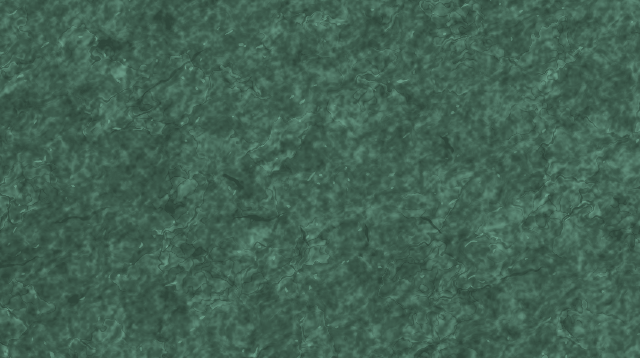
Give the GLSL for this texture, as a Shadertoy shader.

```glsl
#define DEEP vec3(0.175, 0.268, 0.222)
#define MID vec3(0.247, 0.375, 0.315)
#define PALE vec3(0.372, 0.552, 0.475)
#define GRAIN_DIRECTION 0.50
#define CLAST_SCALE 7.5
#define CLAST_SHARE 0.45
#define CLOUD_STRENGTH 0.60
#define MOTTLE_STRENGTH 1.05
#define GRAIN_STRENGTH 0.62
#define RELIEF_STRENGTH 1.15
#define SEAM_X 0.213
#define SEAM_STRENGTH 0.15

float hash(vec2 p) {
    return fract(sin(dot(p, vec2(127.1, 311.7))) * 43758.5453);
}

vec2 hash2(vec2 p) {
    return vec2(hash(p), hash(p + 37.3));
}

mat2 rotation(float a) {
    float c = cos(a), s = sin(a);
    return mat2(c, -s, s, c);
}

float noise(vec2 p) {
    vec2 i = floor(p), f = fract(p);
    f = f * f * (3.0 - 2.0 * f);
    return mix(mix(hash(i), hash(i + vec2(1, 0)), f.x),
               mix(hash(i + vec2(0, 1)), hash(i + vec2(1, 1)), f.x), f.y);
}

float fbm(vec2 p) {
    float sum = 0.0, amp = 0.5;
    for (int i = 0; i < 4; i++) {
        sum += amp * noise(p);
        p = rotation(0.6) * p * 2.03 + 11.7;
        amp *= 0.5;
    }
    return sum / 0.9375;
}

// Cell borders: x = distance to the border, y = random value of the cell
vec2 cells(vec2 p) {
    vec2 base = floor(p);
    float near = 9.0, second = 9.0, id = 0.0;
    for (int y = -1; y <= 1; y++)
    for (int x = -1; x <= 1; x++) {
        vec2 cell = base + vec2(x, y);
        float d = length(cell + hash2(cell) - p);
        if (d < near) {
            second = near;
            near = d;
            id = hash(cell + 71.9);
        } else {
            second = min(second, d);
        }
    }
    return vec2(second - near, id);
}

// Tapered short strokes scattered on a grid, sizes in grid cells
float strokes(vec2 p, float angle, float share, float len, float width) {
    vec2 base = floor(p);
    float mask = 0.0;
    for (int y = -1; y <= 1; y++)
    for (int x = -1; x <= 1; x++) {
        vec2 cell = base + vec2(x, y);
        float size = 0.4 + 0.6 * hash(cell + 5.1);
        float turn = angle + 0.8 * (hash(cell + 9.4) - 0.5);
        vec2 d = rotation(turn) * (p - cell - hash2(cell + 2.6));
        float along = clamp(1.0 - abs(d.x) / (len * size), 0.0, 1.0);
        float w = width * sqrt(along) + 0.0001;
        float line = 1.0 - smoothstep(0.3 * w, 1.3 * w, abs(d.y));
        float present = step(hash(cell + 17.8), share);
        mask = max(mask, present * line * smoothstep(0.0, 0.3, along));
    }
    return mask;
}

void mainImage(out vec4 fragColor, in vec2 fragCoord) {
    vec2 p = fragCoord / iResolution.y;
    vec2 uv = fragCoord / iResolution.xy;
    vec2 q = rotation(GRAIN_DIRECTION) * p * vec2(0.85, 1.15) + 3.0;
    vec2 warp = vec2(fbm(p * 16.0), fbm(p * 16.0 + 40.0)) - 0.5;
    vec2 jitter = vec2(noise(p * 60.0), noise(p * 60.0 + 25.0)) - 0.5;

    // Cloudy ground, mottling and fine grain
    float tone = CLOUD_STRENGTH * (fbm(q * 2.6) - 0.5);
    tone += MOTTLE_STRENGTH * (fbm(q * 24.0 + warp * 2.0) - 0.5);
    tone += GRAIN_STRENGTH * (noise(p * 118.0) - 0.5);
    tone += GRAIN_STRENGTH * (noise(rotation(0.9) * p * 72.0 + 8.0) - 0.5);

    // Worn relief, lit from the upper left
    vec2 r = q * 42.0 + warp * 3.0;
    tone += RELIEF_STRENGTH * (fbm(r) - fbm(r + vec2(-0.30, 0.45)));

    // Pale angular clasts with broken rims
    vec2 clast = cells(q * CLAST_SCALE + warp * 0.7 + jitter * 0.15);
    float chosen = step(1.0 - CLAST_SHARE, clast.y);
    float inside = chosen * smoothstep(0.03, 0.12, clast.x);
    float patchy = smoothstep(0.38, 0.60, fbm(p * 15.0 + 60.0));
    float rim = smoothstep(0.03, 0.07, clast.x) * (1.0 - smoothstep(0.07, 0.15, clast.x));
    tone += 0.22 * inside * patchy + 0.34 * chosen * rim * patchy;
    tone -= 0.26 * chosen * (1.0 - smoothstep(0.0, 0.07, clast.x)) * patchy;

    // Shattered network of shards, strongest inside the clasts
    vec2 shard = cells(q * 27.0 + warp * 2.5 + jitter * 0.5);
    float crush = (0.25 + 0.75 * inside) * smoothstep(0.40, 0.60, fbm(p * 10.0 + 21.0));
    tone += crush * (0.45 * (shard.y - 0.4) - 0.45 * (1.0 - smoothstep(0.02, 0.20, shard.x)));
    tone -= 0.40 * smoothstep(0.62, 0.74, fbm(q * 19.0 + 90.0));

    // Bright flecks and dark cracks
    vec2 bent = p + warp * 0.03 + jitter * 0.010;
    tone += 0.85 * strokes(bent * 12.0, 0.6, 0.25, 0.25, 0.050) * patchy;
    tone += 0.80 * strokes(bent * 34.0 + 7.0, 0.8, 0.16, 0.26, 0.16) * patchy;
    tone -= 0.95 * strokes(bent * 5.0 + 13.0, -0.95, 0.12, 0.24, 0.030);
    tone -= 0.60 * strokes(bent * 3.0 + 29.0, 0.45, 0.25, 0.50, 0.015);

    // Faint upright seam, fading toward the top
    float leftSide = 1.0 - smoothstep(SEAM_X - 0.002, SEAM_X + 0.002, uv.x);
    float nearSeam = smoothstep(SEAM_X - 0.10, SEAM_X, uv.x);
    tone += SEAM_STRENGTH * leftSide * nearSeam * (1.0 - 0.8 * uv.y);

    tone = clamp(tone, -0.9, 1.3);
    vec3 color = tone < 0.0 ? mix(MID, DEEP, -tone) : mix(MID, PALE, tone);
    fragColor = vec4(color, 1.0);
}
```
